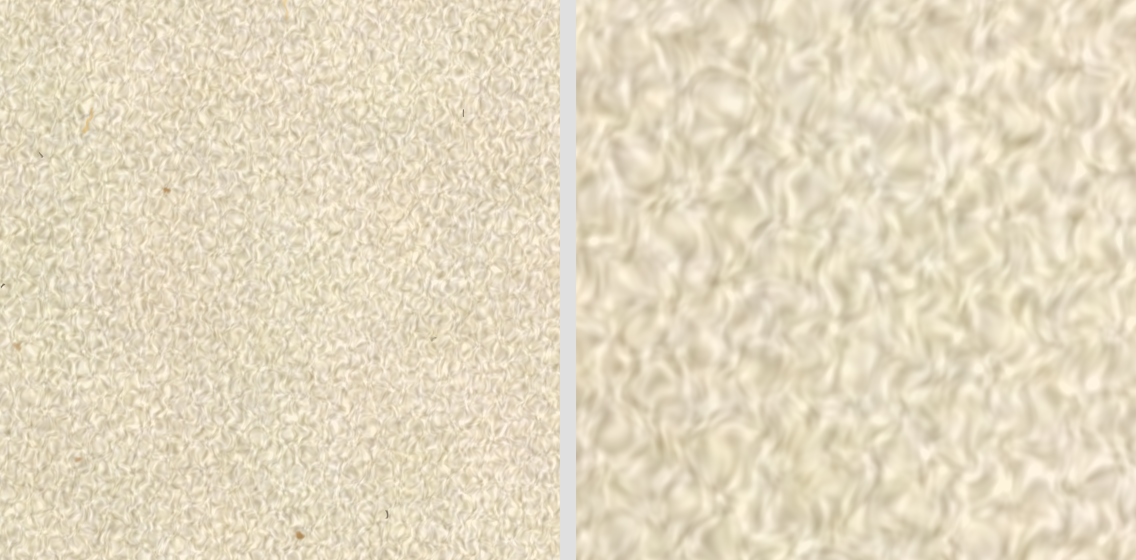
Left, the full canvas; right, a detail of the centre.
Give the GLSL for this texture, as a WebGL 2 fragment shader.

```glsl
#version 300 es
precision highp float;
// Warm cream paper with a felted grain of short, mostly upright fibres.
// Warped, stretched gradient noise makes the grain, broad noise the stains,
// and hashed grid cells scatter a few brown flecks and loose fibres.

uniform vec2 u_resolution;
out vec4 fragColor;

const vec3 SHADOW = vec3(0.800, 0.752, 0.645);
const vec3 LIGHT = vec3(0.970, 0.928, 0.838);
const vec3 BROWN = vec3(0.66, 0.50, 0.30);
const vec3 OCHRE = vec3(0.86, 0.68, 0.36);
const vec3 CHARCOAL = vec3(0.34, 0.31, 0.25);
const vec3 OLIVE = vec3(0.65, 0.59, 0.43);

// Integer hash: three random values in 0..1 per cell and seed
vec3 hash3(vec2 cell, int seed) {
    uvec3 v = uvec3(ivec3(ivec2(cell), seed)) * 1664525u + 1013904223u;
    v.x += v.y * v.z; v.y += v.z * v.x; v.z += v.x * v.y;
    v ^= v >> 16u;
    v.x += v.y * v.z; v.y += v.z * v.x; v.z += v.x * v.y;
    return vec3(v >> 8u) / 16777216.0;
}

mat2 rotation(float angle) {
    float c = cos(angle), s = sin(angle);
    return mat2(c, s, -s, c);
}

float cornerSlope(vec2 cell, vec2 offset, int seed) {
    float angle = 6.2832 * hash3(cell, seed).x;
    return dot(vec2(cos(angle), sin(angle)), offset);
}

// Gradient noise, roughly -0.7..0.7
float noise(vec2 p, int seed) {
    vec2 cell = floor(p), f = p - cell;
    vec2 w = f * f * f * (f * (f * 6.0 - 15.0) + 10.0);
    vec2 e = vec2(1.0, 0.0);
    float low = mix(cornerSlope(cell, f, seed),
                    cornerSlope(cell + e.xy, f - e.xy, seed), w.x);
    float high = mix(cornerSlope(cell + e.yx, f - e.yx, seed),
                     cornerSlope(cell + e.xx, f - e.xx, seed), w.x);
    return mix(low, high, w.y);
}

vec2 warp(vec2 p, float frequency, float amount, int seed) {
    vec2 q = p * frequency;
    return p + amount * vec2(noise(q, seed), noise(q, seed + 1));
}

// Noise stretched along one fibre direction
float fibres(vec2 p, float lean, vec2 frequency, int seed) {
    return noise(rotation(lean) * p * frequency.x
                 * vec2(1.0) * mat2(1.0, 0.0, 0.0, frequency.y / frequency.x), seed);
}

float capsule(vec2 p, float halfLength, float radius) {
    p.x -= clamp(p.x, -halfLength, halfLength);
    return length(p) - radius;
}

// Coverage of capsules scattered over a jittered grid
float flecks(vec2 p, float cells, float density, float halfLength,
             float radius, float softness, int seed) {
    float cover = 0.0;
    vec2 home = floor(p * cells);
    for (int y = -1; y <= 1; y++) {
        for (int x = -1; x <= 1; x++) {
            vec2 cell = home + vec2(x, y);
            vec3 place = hash3(cell, seed);
            vec3 form = hash3(cell, seed + 1);
            vec2 local = rotation(3.1416 * form.x) * (p - (cell + place.xy) / cells);
            float scale = mix(0.6, 1.25, form.y);
            float d = capsule(local, halfLength * scale, radius * scale);
            float ink = 1.0 - smoothstep(-softness, softness, d);
            cover = max(cover, ink * step(place.z, density) * mix(0.5, 1.0, form.z));
        }
    }
    return cover;
}

void main() {
    vec2 p = gl_FragCoord.xy / min(u_resolution.x, u_resolution.y);

    // Felted grain: two leaning fibre layers and a finer one
    vec2 curled = warp(p, 38.0, 0.010, 10);
    float grain = 0.75 * fibres(curled, 0.38, vec2(118.0, 66.0), 20)
                + 0.65 * fibres(curled, -0.30, vec2(108.0, 72.0), 21)
                + 0.40 * fibres(curled, 0.15, vec2(190.0, 140.0), 22);

    // Broad stains, cooler to the left
    float stain = 0.6 * noise(p * 4.0, 30) + 0.5 * noise(p * 11.0, 31)
                + 0.5 * noise(p * 27.0, 32);
    float tone = 0.57 + 1.12 * grain + 0.30 * stain + 0.08 * (p.x - 0.5);
    vec3 color = mix(SHADOW, LIGHT, clamp(tone, -0.45, 1.16));

    // Drift between yellow, pink and greenish grey
    float yellow = noise(p * 46.0, 40) + 0.6 * noise(p * 9.0, 41);
    float green = 0.6 * noise(p * 5.0, 42) + 0.5 * noise(p * 60.0, 43) + 0.3 * (0.5 - p.x);
    color += yellow * vec3(0.006, 0.002, -0.038) + green * vec3(-0.022, 0.004, -0.008);

    // Sparse inclusions
    vec2 ragged = warp(p, 75.0, 0.007, 50);
    color = mix(color, OLIVE, 0.50 * flecks(ragged, 14.0, 0.13, 0.003, 0.003, 0.004, 60));
    color = mix(color, BROWN, 0.85 * flecks(ragged, 5.0, 0.16, 0.002, 0.007, 0.004, 70));
    color = mix(color, OCHRE, 0.75 * flecks(ragged, 4.0, 0.10, 0.024, 0.003, 0.003, 80));
    color = mix(color, CHARCOAL, 0.90 * flecks(ragged, 6.0, 0.16, 0.005, 0.0016, 0.0018, 90));

    fragColor = vec4(clamp(color, 0.0, 1.0), 1.0);
}
```
